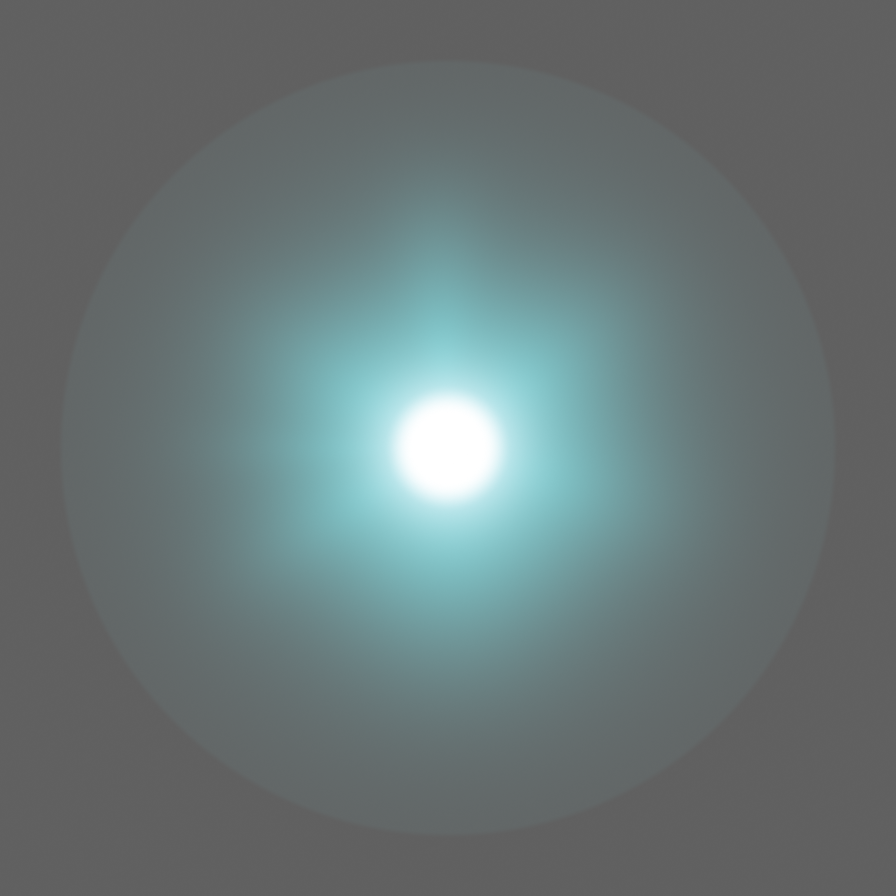
A WebGL 2 fragment shader for this background:

```glsl
#version 300 es
precision highp float;
// A white-hot orb with a soft cyan halo and faint rays inside a dim disc on grey.

uniform vec2 u_resolution;
out vec4 fragColor;

const vec3 BACKDROP = vec3(0.378);
const vec3 HALO_TINT = vec3(0.28, 1.0, 1.04);
const vec3 BLOOM_TINT = vec3(0.50, 0.10, 0.10);
const float DISC_RADIUS = 0.432;
const int RAY_COUNT = 7;

// Each ray: direction in degrees, angular width in degrees, strength.
const vec3 RAYS[RAY_COUNT] = vec3[](
    vec3(93.0, 13.0, 0.13), vec3(40.0, 18.0, 0.10), vec3(-17.0, 17.0, 0.09),
    vec3(-88.0, 24.0, 0.07), vec3(211.0, 13.0, 0.08), vec3(180.0, 7.0, 0.04),
    vec3(148.0, 17.0, 0.08));

float gaussian(float x, float width) {
    float t = x / width;
    return exp(-t * t);
}

// Shortest signed distance between two directions, in degrees.
float angleBetween(float a, float b) {
    return mod(a - b + 180.0, 360.0) - 180.0;
}

// Stretch of the halo along each direction, centred near zero.
float rayStretch(float angle) {
    float sum = -0.05;
    for (int i = 0; i < RAY_COUNT; i++) {
        sum += RAYS[i].z * gaussian(angleBetween(angle, RAYS[i].x), RAYS[i].y);
    }
    return sum;
}

// Halo brightness, cut off softly at the rim of the disc.
float haloLight(float radius, float stretch) {
    float rim = 1.0 - smoothstep(DISC_RADIUS - 0.004, DISC_RADIUS + 0.004, radius);
    float glow = 0.51 * gaussian(radius / (1.0 + stretch), 0.213);
    return rim * (glow + 0.018);
}

// Fine noise that hides banding in the slow gradients.
float hash(vec2 p) {
    return fract(sin(dot(p, vec2(12.99, 78.23))) * 43758.5);
}

void main() {
    vec2 p = (gl_FragCoord.xy - 0.5 * u_resolution) / min(u_resolution.x, u_resolution.y);
    float radius = length(p);
    float angle = degrees(atan(p.y, p.x + 1e-6));

    // Rays emerge only outside the bright core and fade near the rim.
    float rayFade = smoothstep(0.03, 0.12, radius) * (1.0 - smoothstep(0.22, 0.42, radius));
    float stretch = rayStretch(angle) * rayFade;

    // Halo, bloom and core.
    vec3 color = BACKDROP + HALO_TINT * haloLight(radius, stretch);
    color += BLOOM_TINT * gaussian(radius, 0.075);
    color = mix(color, vec3(1.0), 1.0 - smoothstep(0.038, 0.072, radius));

    color += (hash(gl_FragCoord.xy) - 0.5) / 255.0;
    fragColor = vec4(clamp(color, 0.0, 1.0), 1.0);
}
```
